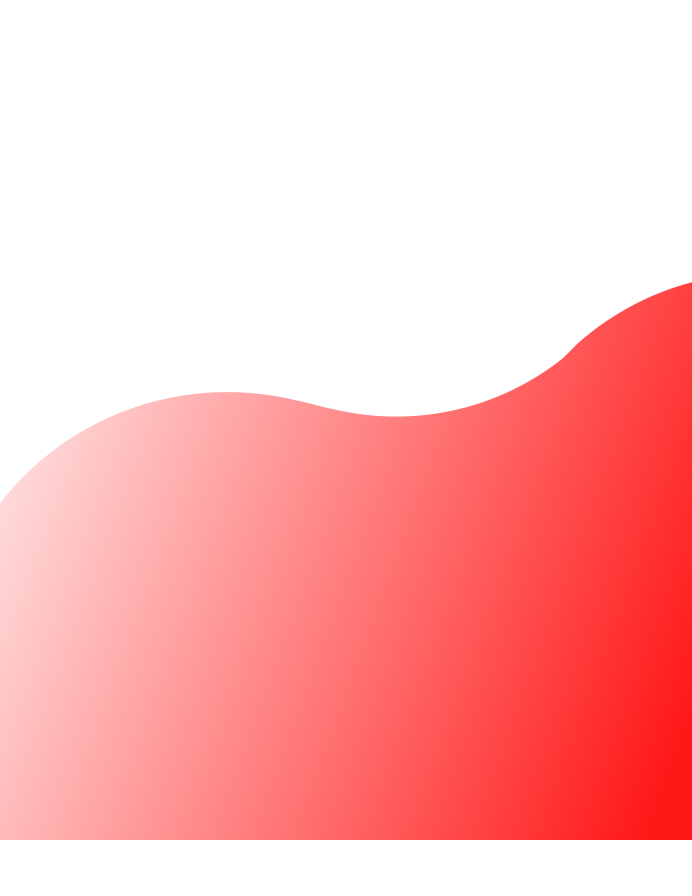
Reproduce this background procedurally as a Shadertoy shader.

```glsl
// Vertical offset of a circular arc from its centre
float arcHeight(float x, float centerX, float radius) {
    float dx = x - centerX;
    return sqrt(max(radius * radius - dx * dx, 0.0));
}

// Wave outline: a hill, a valley and a second hill, softly joined
float waveHeight(float x) {
    float leftHill = 0.240 + arcHeight(x, 0.254, 0.3224);
    float valley = 0.8346 - arcHeight(x, 0.4427, 0.2995);
    float rightHill = 0.3828 + arcHeight(x, 0.8529, 0.3125);
    float height = mix(leftHill, valley, smoothstep(0.325, 0.379, x));
    return mix(height, rightHill, smoothstep(0.620, 0.650, x));
}

void mainImage(out vec4 fragColor, in vec2 fragCoord) {
    // Canvas units: height is 1, width is 396 / 512
    vec2 p = fragCoord / iResolution.xy * vec2(0.7734, 1.0);
    float pixel = 1.0 / iResolution.y;

    // Diagonal gradient from pale pink to pure red
    float paleness = clamp(0.711 - 0.883 * p.x + 0.327 * p.y, 0.085, 0.86);
    vec3 waveColor = vec3(1.0, paleness, paleness);

    // Coverage below the wave and above the flat base
    float slope = (waveHeight(p.x + pixel) - waveHeight(p.x - pixel)) / (2.0 * pixel);
    float waveDistance = (waveHeight(p.x) - p.y) / sqrt(1.0 + slope * slope);
    float baseDistance = p.y - 0.0625;
    float coverage = clamp(min(waveDistance, baseDistance) / pixel + 0.5, 0.0, 1.0);

    fragColor = vec4(mix(vec3(1.0), waveColor, coverage), 1.0);
}
```
